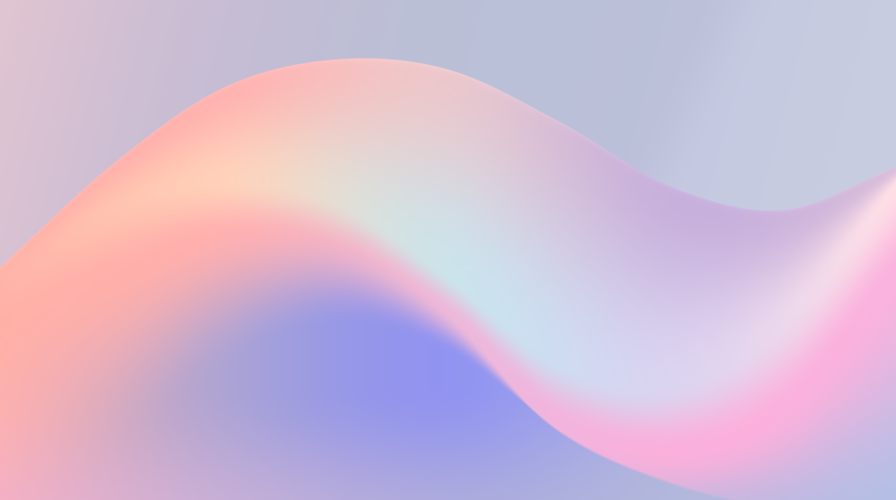
Give the GLSL for this background, as a WebGL 2 fragment shader.

```glsl
#version 300 es
precision highp float;
// Soft pastel ribbon folding in a wave over a misty lavender backdrop.

uniform vec2 u_resolution;
out vec4 fragColor;

// Catmull-Rom blend between b and c
vec3 cubic(vec3 a, vec3 b, vec3 c, vec3 d, float t) {
  return b + 0.5 * t * (c - a + t * (2.0 * a - 5.0 * b + 4.0 * c - d + t * (3.0 * (b - c) + d - a)));
}

// Smooth curve through nine evenly spaced heights
float wave(float x, float h[9]) {
  int i = clamp(int(x * 8.0), 0, 7);
  float before = i > 0 ? h[max(i - 1, 0)] : 2.0 * h[0] - h[1];
  float after = i < 7 ? h[min(i + 2, 8)] : 2.0 * h[8] - h[7];
  return cubic(vec3(before), vec3(h[i]), vec3(h[i + 1]), vec3(after), x * 8.0 - float(i)).x;
}

// Smooth horizontal gradient through five evenly spaced colours
vec3 ramp(float x, vec3 c[5]) {
  x = clamp(x, 0.0, 1.0);
  int i = clamp(int(x * 4.0), 0, 3);
  vec3 before = i > 0 ? c[max(i - 1, 0)] : 2.0 * c[0] - c[1];
  vec3 after = i < 3 ? c[min(i + 2, 4)] : 2.0 * c[4] - c[3];
  return cubic(before, c[i], c[i + 1], after, x * 4.0 - float(i));
}

// Eased 0..1 transition that also works for falling ranges
float ease(float from, float to, float v) {
  float t = clamp((v - from) / (to - from), 0.0, 1.0);
  return t * t * (3.0 - 2.0 * t);
}

vec3 backdrop(vec2 p) {
  vec3 mist = ramp(p.x + 0.15 * (1.0 - p.y), vec3[5](
    vec3(0.88, 0.77, 0.82), vec3(0.78, 0.74, 0.83), vec3(0.73, 0.75, 0.84),
    vec3(0.735, 0.755, 0.85), vec3(0.75, 0.77, 0.85)));
  // Faint diagonal facet on the right
  return mist + 0.03 * ease(0.78, 0.87, p.x + 0.26 * (1.0 - p.y));
}

// Upper face: crest to pale glow to pink fold to lavender tail
vec3 ribbon(vec2 p, float crest) {
  float glowLine = wave(p.x, float[9](0.43, 0.585, 0.638, 0.598, 0.451, 0.276, 0.229, 0.357, 0.63));
  float pinkLine = wave(p.x, float[9](0.345, 0.451, 0.526, 0.505, 0.374, 0.164, 0.10, 0.185, 0.46));
  vec3 top = ramp(p.x, vec3[5](
    vec3(1.0, 0.70, 0.66), vec3(1.0, 0.70, 0.69), vec3(0.92, 0.78, 0.80),
    vec3(0.78, 0.69, 0.86), vec3(0.84, 0.73, 0.85)));
  vec3 glow = ramp(p.x, vec3[5](
    vec3(1.0, 0.70, 0.66), vec3(1.0, 0.82, 0.73), vec3(0.80, 0.89, 0.92),
    vec3(0.86, 0.83, 0.94), vec3(1.0, 0.87, 0.90)));
  vec3 pink = ramp(p.x, vec3[5](
    vec3(1.0, 0.69, 0.65), vec3(1.0, 0.69, 0.69), vec3(0.93, 0.72, 0.85),
    vec3(0.98, 0.69, 0.86), vec3(0.98, 0.70, 0.87)));
  vec3 tail = ramp(p.x, vec3[5](
    vec3(0.95, 0.69, 0.78), vec3(0.90, 0.68, 0.80), vec3(0.86, 0.69, 0.86),
    vec3(0.79, 0.71, 0.87), vec3(0.70, 0.75, 0.90)));
  vec3 color = mix(top, glow, ease(crest, glowLine, p.y));
  color = mix(color, pink, ease(glowLine, pinkLine, p.y));
  return mix(color, tail, ease(pinkLine, -0.03, p.y));
}

// Periwinkle shade beneath the fold
vec3 shade(vec2 p) {
  vec3 deep = ramp(p.x, vec3[5](
    vec3(1.0, 0.69, 0.66), vec3(0.68, 0.64, 0.83), vec3(0.57, 0.58, 0.94),
    vec3(0.69, 0.70, 0.88), vec3(0.72, 0.73, 0.88)));
  vec3 base = ramp(p.x, vec3[5](
    vec3(0.95, 0.69, 0.78), vec3(0.79, 0.69, 0.84), vec3(0.69, 0.68, 0.86),
    vec3(0.70, 0.72, 0.86), vec3(0.72, 0.73, 0.88)));
  return mix(base, deep, ease(-0.06, 0.23, p.y));
}

void main() {
  vec2 p = gl_FragCoord.xy / u_resolution;
  float pixel = 1.0 / u_resolution.y;
  float crest = wave(p.x, float[9](0.465, 0.670, 0.825, 0.881, 0.861, 0.756, 0.626, 0.580, 0.666));
  float fold = wave(p.x, float[9](0.159, 0.276, 0.404, 0.439, 0.336, 0.136, 0.033, -0.02, -0.05));

  // The fold is hazy on the left and sharpens to the right
  float softness = max(0.25 - 0.42 * p.x, max(0.004, pixel));
  vec3 body = mix(ribbon(p, crest), shade(p), ease(fold + softness, fold - softness, p.y));

  // Thin light rim along the crest
  body += 0.03 * exp(-abs(crest - p.y) / 0.005);

  vec3 color = mix(backdrop(p), body, ease(crest + pixel, crest - pixel, p.y));
  fragColor = vec4(clamp(color, 0.0, 1.0), 1.0);
}
```
